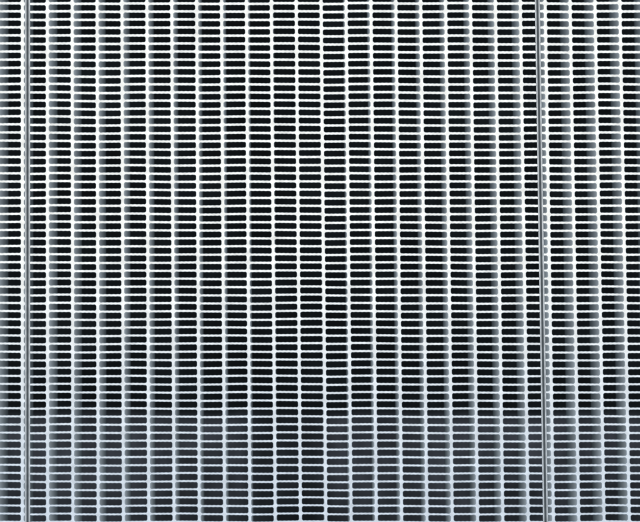
Write a WebGL 1 fragment shader that draws this texture.

```glsl
precision highp float;
// Galvanised steel floor grating: narrow rounded slots in three seamed panels over a dark pit.

uniform vec2 u_resolution;

// Lengths are fractions of the canvas width.
const vec2 PITCH = vec2(0.0392, 0.01266);
const float BAR_WIDTH = 0.0054;
const float ROD_WIDTH = 0.0044;
const float SLOT_RADIUS = 0.0026;
const float LEFT_SEAM = 0.043;
const float PANEL_WIDTH = 0.803;
const float FIRST_BAR = 0.0312;
const float SEAM_HALF = 0.0042;

const vec3 PIT = vec3(0.065, 0.080, 0.090);
const vec3 GLARE = vec3(0.22, 0.235, 0.265);
const vec3 WALL_DARK = vec3(0.17, 0.20, 0.22);
const vec3 WALL_LIGHT = vec3(0.50, 0.54, 0.57);
const vec3 ZINC = vec3(0.70, 0.73, 0.755);
const vec3 SHINE = vec3(0.95, 0.96, 0.97);

float hash(vec2 p) {
  return fract(sin(dot(p, vec2(127.1, 311.7))) * 43758.55);
}

vec2 gradient(vec2 p) {
  float angle = 6.28318 * hash(p);
  return vec2(cos(angle), sin(angle));
}

// Gradient noise, roughly -0.7 to 0.7
float noise(vec2 p) {
  vec2 i = floor(p);
  vec2 f = fract(p);
  vec2 u = f * f * f * (f * (f * 6.0 - 15.0) + 10.0);
  vec2 e = vec2(1.0, 0.0);
  float low = mix(dot(gradient(i), f), dot(gradient(i + e), f - e), u.x);
  float high = mix(dot(gradient(i + e.yx), f - e.yx),
                   dot(gradient(i + 1.0), f - 1.0), u.x);
  return mix(low, high, u.y);
}

float roundedBox(vec2 p, vec2 halfSize, float radius) {
  vec2 q = abs(p) - halfSize + radius;
  return length(max(q, 0.0)) + min(max(q.x, q.y), 0.0) - radius;
}

// Soft-edged interval
float band(float x, float start, float end, float blur) {
  return smoothstep(start - blur, start + blur, x)
       * (1.0 - smoothstep(end - blur, end + blur, x));
}

// Pit floor with a pale reflection along the lower edge
vec3 pitColor(vec2 uv) {
  float cloud = noise(uv * vec2(9.0, 7.0)) + 0.5 * noise(uv * vec2(60.0, 45.0));
  float pale = 1.0 - smoothstep(0.19, 0.225, uv.y + 0.015 * cloud);
  float figure = band(uv.x, 0.39, 0.51, 0.025);
  pale *= (1.0 - 0.6 * figure) * (0.8 + 0.4 * cloud);
  pale *= mix(0.65, 1.0, smoothstep(0.0, 0.16, uv.y));
  return mix(PIT * (1.0 + 0.35 * cloud), GLARE, clamp(pale, 0.0, 1.0));
}

// Bar flank, seen on the side of the slot away from the view centre
vec3 addFlank(vec3 base, float slotX, float offset, float pixel) {
  float width = min(0.85 * abs(offset), 0.36) * PITCH.x;
  float depth = 0.5 * (PITCH.x - BAR_WIDTH) + slotX * sign(offset + 0.00001);
  depth = PITCH.x - BAR_WIDTH - depth;
  float mask = 1.0 - smoothstep(width - pixel, width + 2.0 * pixel, depth);
  vec3 flank = mix(WALL_LIGHT, WALL_DARK, clamp(depth / (width + pixel), 0.0, 1.0));
  return mix(base, flank, mask * smoothstep(0.0, 0.1, abs(offset)));
}

void main() {
  vec2 uv = gl_FragCoord.xy / u_resolution;
  vec2 p = gl_FragCoord.xy / u_resolution.x;
  float pixel = 0.7 / u_resolution.x;

  // Panels widen slightly towards the lower edge
  float panelX = (p.x - LEFT_SEAM) / (1.0 + 0.016 * (0.5 - uv.y));
  vec2 grid = vec2(panelX - FIRST_BAR, p.y) / PITCH;
  float column = floor(grid.x);
  grid.y += 0.12 * (hash(vec2(column, 3.0)) - 0.5) + 0.10 * noise(p * 9.0);
  vec2 cell = vec2(column, floor(grid.y));
  vec2 slot = (fract(grid) - 0.5) * PITCH;

  // Slot outline with serrated rods, thinner near the lower edge
  float rod = ROD_WIDTH * mix(0.84, 1.06, uv.y);
  float teeth = 0.00022 * sin(fract(grid.x) * 37.7 + 6.28 * hash(cell));
  vec2 halfSlot = 0.5 * (PITCH - vec2(BAR_WIDTH, rod + teeth));
  float slotEdge = roundedBox(slot, halfSlot, SLOT_RADIUS);

  // Solid panel borders on both seams
  float seam = min(abs(panelX), abs(panelX - PANEL_WIDTH));
  float metalDepth = max(slotEdge, SEAM_HALF - seam);

  // Lit metal, mottled and cooler near the lower edge
  float core = smoothstep(0.0001, 0.0017, metalDepth);
  float wear = 0.5 * noise(p * 28.0) + 0.7 * noise(grid * vec2(5.0, 1.7));
  vec3 metal = mix(ZINC, SHINE, core) * (1.0 + 0.13 * wear);
  metal *= mix(vec3(0.86, 0.90, 0.94), vec3(1.03, 1.03, 1.01), smoothstep(0.0, 0.6, uv.y));
  float border = 1.0 - smoothstep(SEAM_HALF - pixel, SEAM_HALF + pixel, seam);
  metal = mix(metal, ZINC * (0.95 + 0.2 * wear), 0.75 * border);
  float gap = 1.0 - smoothstep(0.0005, 0.0005 + 2.0 * pixel, seam);
  metal = mix(metal, WALL_DARK, 0.75 * gap);

  vec3 hollow = addFlank(pitColor(uv), slot.x, uv.x - 0.47, pixel);
  hollow *= 0.9 + 0.2 * hash(cell + 17.0);
  vec3 color = mix(hollow, metal, smoothstep(-pixel, pixel, metalDepth));
  gl_FragColor = vec4(clamp(color, 0.0, 1.0), 1.0);
}
```
